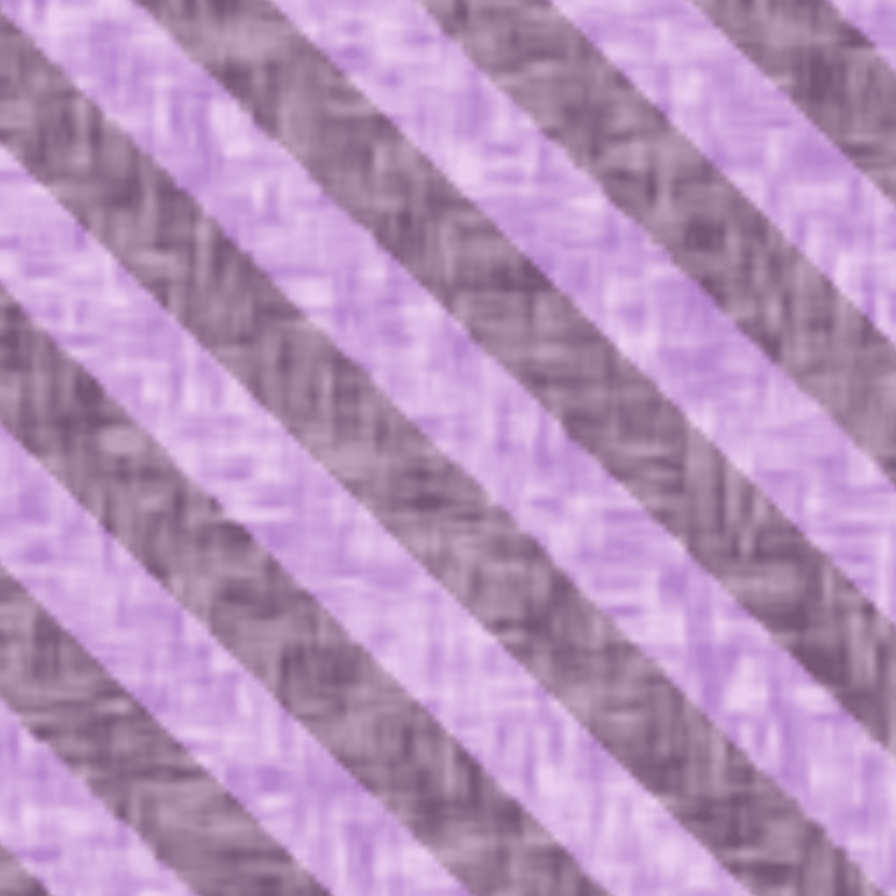
This pattern is drawn by a WebGL 1 fragment shader. Its source:

```glsl
precision highp float;
// Woven cloth with diagonal lilac and mauve stripes and short crossed threads.

uniform vec2 u_resolution;

const float STRIPE_PERIOD = 0.3105;  // measured along x
const float STRIPE_START = 0.150;    // left edge of a mauve stripe
const float STRIPE_WIDTH = 0.152;    // mauve width along x
const float EDGE_SOFTNESS = 0.003;
const float EDGE_WOBBLE = 0.006;
const float STITCHES = 128.0;        // stitch grid that steps the stripe edges
const float THREADS = 66.0;          // threads across the canvas
const float STREAKS = 23.0;          // tone changes along one thread
const float FINE_SHARE = 0.22;       // part of the tone from half-width threads
const float WEAVE_CONTRAST = 1.6;

const vec3 LILAC_LOW = vec3(0.72, 0.52, 0.81);
const vec3 LILAC_HIGH = vec3(0.92, 0.80, 0.935);
const vec3 MAUVE_LOW = vec3(0.47, 0.34, 0.47);
const vec3 MAUVE_HIGH = vec3(0.75, 0.62, 0.74);

float hash(vec2 cell) {
  vec3 p = fract(vec3(cell.xyx) * 0.1031);
  p += dot(p, p.yzx + 33.33);
  return fract((p.x + p.y) * p.z);
}

float valueNoise(vec2 p) {
  vec2 cell = floor(p);
  vec2 f = fract(p);
  f = f * f * (3.0 - 2.0 * f);
  float low = mix(hash(cell), hash(cell + vec2(1.0, 0.0)), f.x);
  float high = mix(hash(cell + vec2(0.0, 1.0)), hash(cell + vec2(1.0, 1.0)), f.x);
  return mix(low, high, f.y);
}

// Streaks of one thread direction, with a finer layer of half-width threads.
float threadTone(vec2 uv, vec2 density, float seed) {
  float coarse = valueNoise(uv * density + seed);
  float fine = valueNoise(uv * density * 1.9 + seed + 71.0);
  return mix(coarse, fine, FINE_SHARE);
}

// Crossed threads, 0 dark to 1 bright; one direction leads in each patch.
float weave(vec2 uv, float threads, float streaks) {
  float weft = threadTone(uv, vec2(streaks, threads), 17.0);
  float warp = threadTone(uv, vec2(threads, streaks), 131.0);
  float lead = smoothstep(0.2, 0.8, valueNoise(uv * streaks + 211.0));
  float tone = mix(weft, warp, mix(0.25, 0.75, lead));
  return clamp(0.5 + (tone - 0.5) * WEAVE_CONTRAST, 0.0, 1.0);
}

// Signed distance to the stripe edges along x, positive inside the stripe.
float stripeDistance(float along, float start, float width, float period) {
  float center = start + 0.5 * width;
  float offset = (fract((along - center) / period + 0.5) - 0.5) * period;
  return 0.5 * width - abs(offset);
}

// Mauve coverage of a point; stripes fall to the right with a ragged edge.
float stripeCoverage(vec2 uv) {
  float wobble = (valueNoise(uv * THREADS + 53.0) - 0.5) * EDGE_WOBBLE;
  float along = uv.x + uv.y - 1.0 + wobble;
  float inside = stripeDistance(along, STRIPE_START, STRIPE_WIDTH, STRIPE_PERIOD);
  return smoothstep(-EDGE_SOFTNESS, EDGE_SOFTNESS, inside);
}

// Coverage taken at stitch centres and blended between them.
float stitchedStripe(vec2 uv, float stitches) {
  vec2 p = uv * stitches - 0.5;
  vec2 cell = floor(p) + 0.5;
  vec2 f = fract(p);
  float low = mix(stripeCoverage(cell / stitches),
                  stripeCoverage((cell + vec2(1.0, 0.0)) / stitches), f.x);
  float high = mix(stripeCoverage((cell + vec2(0.0, 1.0)) / stitches),
                   stripeCoverage((cell + vec2(1.0, 1.0)) / stitches), f.x);
  return mix(low, high, f.y);
}

void main() {
  vec2 uv = gl_FragCoord.xy / u_resolution;
  float stripe = stitchedStripe(uv, STITCHES);

  // Each yarn colour varies with the weave.
  float tone = weave(uv, THREADS, STREAKS);
  vec3 lilac = mix(LILAC_LOW, LILAC_HIGH, tone);
  vec3 mauve = mix(MAUVE_LOW, MAUVE_HIGH, tone);
  gl_FragColor = vec4(mix(lilac, mauve, stripe), 1.0);
}
```
